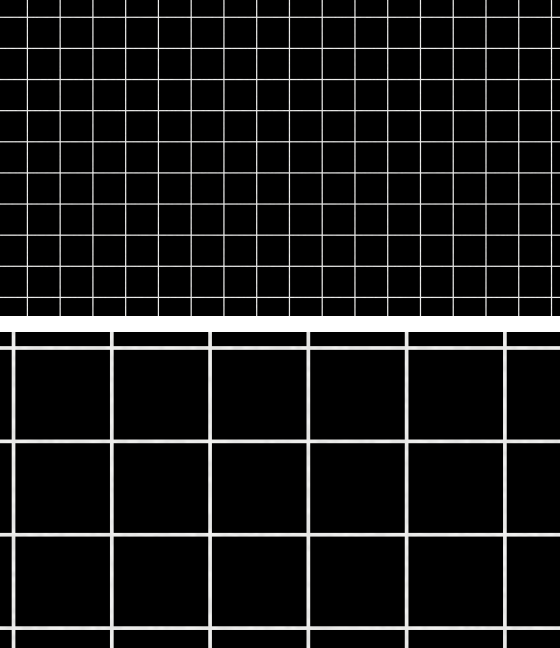
Top: the whole. Bottom: its middle third, enlarged.
Write a WebGL 2 fragment shader that draws this pattern.

```glsl
#version 300 es
precision highp float;
// A regular grid of thin off-white lines on black, cells slightly wider than tall.
// Each line is a distance to the nearest grid position, box-filtered over a pixel,
// with faint noise wearing the ink along its length.

#define CELL vec2(0.10366, 0.09850)    // grid pitch, in canvas heights
#define ORIGIN vec2(0.0867, 0.0588)    // a line crossing near the lower left
#define LINE_WIDTH 0.0039              // in canvas heights
#define LINE_COLOR vec3(0.95, 0.95, 0.945)
#define GROUND_COLOR vec3(0.0)
#define WEAR 0.07                      // strength of the ink variation
#define WEAR_SCALE 180.0               // noise cells per canvas height

uniform vec2 u_resolution;
out vec4 fragColor;

float hash(vec2 p) {
    return fract(sin(dot(p, vec2(127.1, 311.7))) * 43758.5453);
}

float valueNoise(vec2 p) {
    vec2 i = floor(p);
    vec2 f = fract(p);
    f = f * f * (3.0 - 2.0 * f);
    float low = mix(hash(i), hash(i + vec2(1.0, 0.0)), f.x);
    float high = mix(hash(i + vec2(0.0, 1.0)), hash(i + vec2(1.0, 1.0)), f.x);
    return mix(low, high, f.y);
}

// Share of the pixel covered by the nearest line, for each axis
vec2 lineCoverage(vec2 p, float pixel) {
    vec2 d = abs((fract((p - ORIGIN) / CELL + 0.5) - 0.5) * CELL);
    vec2 inner = max(d - 0.5 * pixel, vec2(-0.5 * LINE_WIDTH));
    vec2 outer = min(d + 0.5 * pixel, vec2(0.5 * LINE_WIDTH));
    return clamp((outer - inner) / pixel, 0.0, 1.0);
}

void main() {
    float pixel = 1.0 / u_resolution.y;
    vec2 p = gl_FragCoord.xy * pixel;

    // Union of vertical and horizontal lines
    vec2 cover = lineCoverage(p, pixel);
    float ink = 1.0 - (1.0 - cover.x) * (1.0 - cover.y);

    // Slightly uneven ink
    ink *= 1.0 - WEAR * valueNoise(p * WEAR_SCALE);

    fragColor = vec4(mix(GROUND_COLOR, LINE_COLOR, ink), 1.0);
}
```
